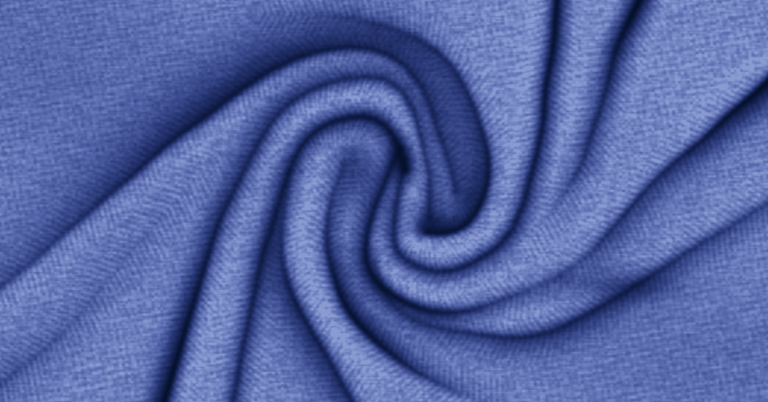
Write a WebGL 1 fragment shader that draws this texture.

```glsl
precision highp float;
uniform vec2 u_resolution;

// Cloth position, 4.02 units tall with y pointing down
vec2 p;
float light = 1.0, ribSum = 0.0, ribWeight = 0.2;
// Closest point found so far on the current crease
float nearest, turn, along, travelled;

float hash(vec2 c) {
  return fract(sin(dot(c, vec2(127.1, 311.7))) * 43758.5);
}

float noise(vec2 c) {
  vec2 i = floor(c), f = fract(c);
  f = f * f * (3.0 - 2.0 * f);
  return mix(mix(hash(i), hash(i + vec2(1, 0)), f.x),
             mix(hash(i + vec2(0, 1)), hash(i + vec2(1, 1)), f.x), f.y);
}

float blob(vec2 center, vec2 radius) {
  vec2 q = (p - center) / radius;
  return exp(-dot(q, q));
}

// Quadratic arc, measured in short straight steps
void arc(vec2 a, vec2 b, vec2 c) {
  vec2 from = a;
  for (int i = 1; i <= 6; i++) {
    float t = float(i) / 6.0;
    vec2 to = mix(mix(a, b, t), mix(b, c, t), t);
    vec2 e = to - from, q = p - from;
    float len = length(e);
    float h = clamp(dot(q, e) / (len * len), 0.0, 1.0);
    float d = length(q - e * h);
    if (d < nearest) {
      nearest = d;
      turn = (e.x * q.y - e.y * q.x) / (len * max(d, 0.0001));
      along = travelled + h * len;
    }
    travelled += len;
    from = to;
  }
}

// Smooth crease; depth at start, middle, end; shadow width left and right
void crease(vec2 a, vec2 b, vec2 c, vec2 d, vec2 e, vec2 f, vec3 depth, vec2 width) {
  nearest = 99.0;
  travelled = 0.0;
  arc(a, b, (b + c) * 0.5);
  arc((b + c) * 0.5, c, (c + d) * 0.5);
  arc((c + d) * 0.5, d, (d + e) * 0.5);
  arc((d + e) * 0.5, e, f);
  float s = along / travelled;
  float strength = s < 0.5 ? mix(depth.x, depth.y, smoothstep(0.0, 0.5, s))
                           : mix(depth.y, depth.z, smoothstep(0.5, 1.0, s));
  float x = nearest / mix(width.x, width.y, clamp(0.5 + 0.5 * turn, 0.0, 1.0));
  // Soft shadow, tight dark core and a lit crest beside it
  float core = exp(-nearest * nearest / 0.0012);
  float crest = (nearest - 0.22) / 0.1;
  light *= 1.0 - strength * exp(-x * (0.55 + 0.5 * x));
  light *= 1.0 - 0.5 * strength * core;
  light *= 1.0 + 0.09 * strength * exp(-crest * crest);
  // Knit ribs run across the fold
  float near = exp(-nearest * nearest * 28.0);
  ribSum += near * sin(98.0 * along + 45.0 * nearest);
  ribWeight += near;
}

void main() {
  p = vec2(gl_FragCoord.x, u_resolution.y - gl_FragCoord.y) * 4.02 / u_resolution.y;
  vec2 cloth = p;
  p += 0.03 * (vec2(noise(p * 2.3), noise(p * 2.3 + 17.0)) - 0.5);

  // Left folds sweeping up and over the swirl
  crease(vec2(-0.1, 2.95), vec2(0.9, 2.1), vec2(2.0, 1.17), vec2(3.1, 0.42),
         vec2(4.3, 0.55), vec2(4.55, 1.9), vec3(0.35, 0.75, 0.45), vec2(0.36, 0.06));
  crease(vec2(1.6, 4.15), vec2(1.95, 2.9), vec2(2.4, 1.7), vec2(3.0, 0.78),
         vec2(4.3, 0.75), vec2(4.3, 2.2), vec3(0.92, 0.55, 0.5), vec2(0.18, 0.08));
  crease(vec2(2.3, 4.15), vec2(2.55, 2.9), vec2(2.8, 1.9), vec2(3.1, 1.25),
         vec2(3.9, 1.1), vec2(4.05, 1.7), vec3(0.55, 0.62, 0.8), vec2(0.1, 0.11));
  crease(vec2(-0.1, 3.9), vec2(0.5, 3.5), vec2(1.0, 2.9), vec2(1.4, 2.4),
         vec2(1.8, 1.95), vec2(2.2, 1.5), vec3(0.28, 0.16, 0.0), vec2(0.3, 0.25));

  // Inner hook and its dark pocket
  crease(vec2(4.05, 1.6), vec2(3.95, 2.1), vec2(3.95, 2.6), vec2(4.6, 2.8),
         vec2(5.4, 2.1), vec2(5.58, -0.1), vec3(0.55, 0.65, 0.85), vec2(0.08, 0.11));
  crease(vec2(2.6, 0.12), vec2(4.2, 0.15), vec2(4.85, 1.2), vec2(4.9, 1.9),
         vec2(4.6, 2.38), vec2(4.28, 2.33), vec3(0.05, 0.48, 0.85), vec2(0.05, 0.23));
  crease(vec2(4.0, 1.5), vec2(3.75, 2.0), vec2(3.6, 2.75), vec2(4.3, 3.2),
         vec2(5.1, 3.0), vec2(5.6, 2.75), vec3(0.6, 0.8, 0.2), vec2(0.07, 0.12));

  // Fold dropping from the center to the lower edge
  crease(vec2(2.9, 1.7), vec2(2.78, 2.2), vec2(2.85, 2.8), vec2(3.1, 3.3),
         vec2(3.4, 3.8), vec2(3.6, 4.15), vec3(0.2, 0.66, 0.6), vec2(0.07, 0.27));
  crease(vec2(3.45, 1.6), vec2(3.2, 2.2), vec2(3.4, 3.0), vec2(3.8, 3.5),
         vec2(4.4, 3.85), vec2(5.0, 4.1), vec3(0.3, 0.85, 0.1), vec2(0.17, 0.07));

  // Right folds fanning out
  crease(vec2(3.75, 2.6), vec2(3.85, 3.1), vec2(4.4, 3.3), vec2(5.4, 3.42),
         vec2(6.2, 2.95), vec2(7.75, 2.0), vec3(0.3, 0.6, 0.35), vec2(0.07, 0.2));
  crease(vec2(4.9, 3.05), vec2(5.4, 2.95), vec2(6.0, 2.45), vec2(6.6, 1.75),
         vec2(7.2, 1.25), vec2(7.75, 0.75), vec3(0.0, 0.52, 0.95), vec2(0.06, 0.22));
  crease(vec2(5.2, 2.5), vec2(5.7, 1.9), vec2(5.95, 1.3), vec2(6.1, 0.7),
         vec2(6.25, 0.3), vec2(6.45, -0.1), vec3(0.0, 0.52, 0.95), vec2(0.12, 0.14));

  // Broad light and shade
  light *= 1.04 - 0.17 * blob(vec2(0.4, 0.6), vec2(2.0, 1.2))
                - 0.15 * blob(vec2(7.2, 3.6), vec2(1.8, 0.8))
                - 0.4 * blob(vec2(3.6, 1.72), vec2(0.26, 0.38))
                - 0.4 * blob(vec2(6.2, 2.85), vec2(0.5, 0.16))
                + 0.04 * blob(vec2(5.0, 0.7), vec2(0.5, 0.9))
                + 0.04 * blob(vec2(6.9, 0.7), vec2(0.7, 0.5));

  // Knit surface
  float weave = sin(dot(cloth, vec2(18.0, 92.0))) * 0.6 + sin(dot(cloth, vec2(88.0, -20.0))) * 0.4;
  float grain = noise(cloth * 34.0) - 0.5 + 0.6 * (noise(cloth * vec2(9.0, 55.0)) - 0.5);
  float knit = (ribSum + 0.16 * weave) / ribWeight;
  float v = light * (1.0 + 0.085 * knit + 0.21 * grain);
  v = clamp(v, 0.0, 1.2);

  gl_FragColor = vec4(vec3(0.01, 0.05, 0.13) + v * vec3(0.2, 0.25, 0.72)
                      + v * v * vec3(0.2, 0.18, -0.12), 1.0);
}
```
